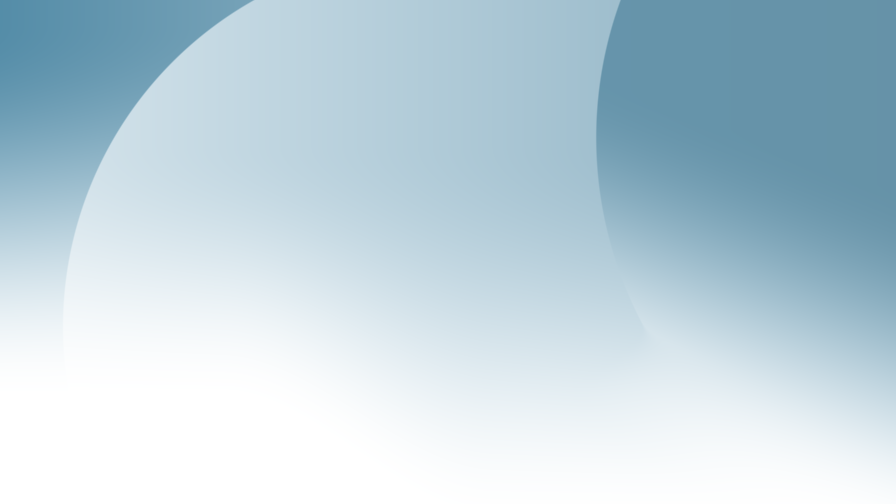
A WebGL 2 fragment shader for this background:

```glsl
#version 300 es
precision highp float;

uniform vec2 u_resolution;
out vec4 fragColor;

// Circles: centre x, centre y, radius, in units of the canvas height
#define PALE_DISC vec3(0.868, 0.352, 0.743)
#define DARK_DISC vec3(1.975, 0.727, 0.792)
#define ASPECT 1.7778
#define CORNER_DEPTH 0.67
#define DARK_DEPTH 0.60
#define MELT_WIDTH 0.20

// How much red, green and blue each unit of depth removes from white
#define PALE_TINT vec3(1.0, 0.64, 0.46)
#define BLUE_TINT vec3(1.0, 0.67, 0.51)
#define TEAL_TINT vec3(1.0, 0.71, 0.57)

float discDistance(vec2 p, vec3 disc) {
    return length(p - disc.xy) - disc.z;
}

// Blue corner that fades down into white
float cornerDepth(vec2 uv) {
    return CORNER_DEPTH * (1.0 - 0.7 * uv.x) * smoothstep(0.2, 0.95, uv.y);
}

// Pale disc, deeper to the right, with a haze that reaches lower there
float paleDepth(vec2 uv) {
    float floorLevel = mix(0.2, -0.05, smoothstep(0.25, 0.55, uv.x));
    return (0.15 + 0.33 * uv.x) * smoothstep(floorLevel, 0.71, uv.y);
}

// Dark disc, fading along a slanted line
float darkDepth(vec2 uv) {
    float slant = uv.y + 0.67 * (uv.x - 0.69);
    return DARK_DEPTH * smoothstep(0.12, 0.83, slant);
}

void main() {
    vec2 uv = gl_FragCoord.xy / u_resolution;
    vec2 p = uv * vec2(ASPECT, 1.0);
    float pixel = 1.0 / u_resolution.y;

    // Only the left half of the pale disc shows an edge
    vec2 leftSide = vec2(min(p.x, PALE_DISC.x), p.y);
    float paleMask = 1.0 - smoothstep(-pixel, pixel, discDistance(leftSide, PALE_DISC));

    // The dark edge is crisp above and melts into the haze below
    float melt = 1.0 - smoothstep(0.2, 0.36, uv.y);
    float soft = mix(pixel, MELT_WIDTH, melt);
    float darkMask = 1.0 - smoothstep(-soft, soft, discDistance(p, DARK_DISC));

    float depth = mix(cornerDepth(uv), paleDepth(uv), paleMask);
    depth = mix(depth, darkDepth(uv), darkMask);

    // Deeper areas shift from pale blue towards blue or teal
    vec3 deepTint = mix(BLUE_TINT, TEAL_TINT, uv.x);
    vec3 tint = mix(PALE_TINT, deepTint, clamp(depth / DARK_DEPTH, 0.0, 1.0));
    fragColor = vec4(1.0 - depth * tint, 1.0);
}
```
